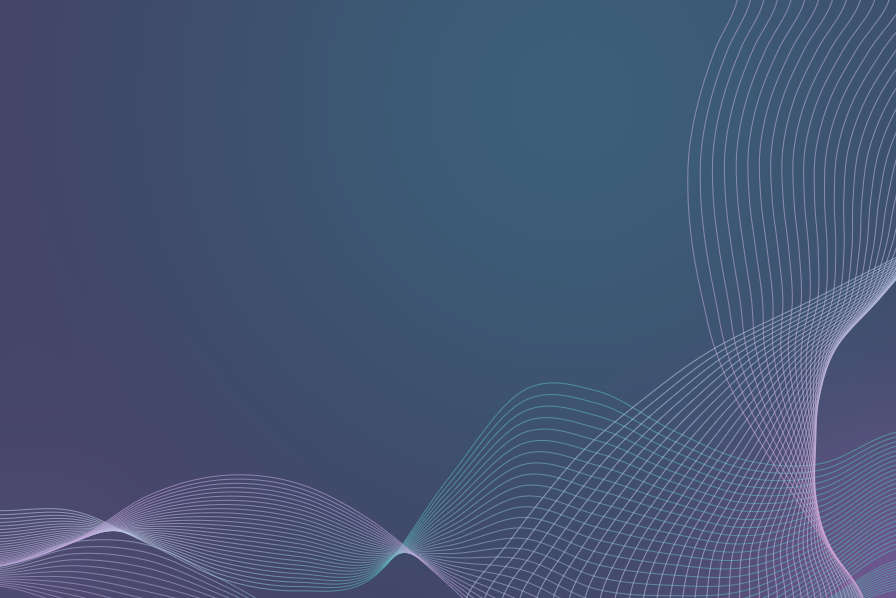
Reproduce this background procedurally as a Shadertoy shader.

```glsl
const int SPANS = 12;
const float ASPECT = 1.5;
const float LINE_WIDTH = 0.0017;

const vec3 TEAL = vec3(0.34, 0.72, 0.71);
const vec3 LILAC = vec3(0.75, 0.65, 0.86);
const vec3 PALE = vec3(0.72, 0.80, 0.88);
const vec3 PINK = vec3(0.84, 0.64, 0.84);

// Each knot holds the first edge, the last edge and the bulge between them.
const vec3 VEIL[13] = vec3[13](
    vec3(1.234, 2.344, -0.039), vec3(1.197, 2.191, -0.023), vec3(1.170, 2.027, 0.0),
    vec3(1.154, 1.855, 0.043), vec3(1.152, 1.688, 0.098), vec3(1.160, 1.527, 0.152),
    vec3(1.176, 1.363, 0.191), vec3(1.197, 1.195, 0.203), vec3(1.232, 1.078, 0.209),
    vec3(1.279, 0.980, 0.209), vec3(1.332, 0.908, 0.186), vec3(1.387, 0.844, 0.162),
    vec3(1.445, 0.781, 0.166));

const vec3 WAVE[13] = vec3[13](
    vec3(0.146, 0.053, -0.020), vec3(0.145, 0.096, -0.018), vec3(0.090, 0.172, -0.010),
    vec3(0.031, 0.205, 0.0), vec3(0.012, 0.191, 0.0), vec3(0.035, 0.127, -0.008),
    vec3(0.199, 0.023, -0.020), vec3(0.346, -0.094, 0.0), vec3(0.346, -0.172, 0.0),
    vec3(0.281, -0.152, 0.0), vec3(0.230, -0.094, -0.010), vec3(0.225, 0.0, -0.010),
    vec3(0.277, 0.082, 0.0));

const vec3 FOOT[13] = vec3[13](
    vec3(0.053, 0.020, 0.0), vec3(0.094, -0.016, 0.0), vec3(0.088, -0.055, 0.0),
    vec3(0.029, -0.065, 0.0), vec3(-0.035, -0.094, 0.0), vec3(-0.055, -0.100, 0.0),
    vec3(-0.055, -0.100, 0.0), vec3(-0.055, -0.100, 0.0), vec3(-0.055, -0.100, 0.0),
    vec3(-0.055, -0.100, 0.0), vec3(-0.055, -0.094, 0.0), vec3(-0.006, -0.035, 0.0),
    vec3(0.062, 0.014, 0.0));

// Catmull-Rom curve through evenly spaced knots, u in 0..1.
vec3 spline(vec3 knots[13], float u) {
    float s = clamp(u, 0.0, 1.0) * float(SPANS);
    int i = min(int(s), SPANS - 1);
    float f = s - float(i);
    vec3 a = knots[max(i - 1, 0)];
    vec3 b = knots[i];
    vec3 c = knots[i + 1];
    vec3 d = knots[min(i + 2, SPANS)];
    return b + 0.5 * f * (c - a + f * (2.0 * a - 5.0 * b + 4.0 * c - d
        + f * (3.0 * (b - c) + d - a)));
}

float strand(vec3 edges, float t) {
    return mix(edges.x, edges.y, t) + 4.0 * t * (1.0 - t) * edges.z;
}

float lineCoverage(float dist, float width, float pixel) {
    float reach = max(width, pixel);
    return width / reach * max(0.0, 1.0 - dist / reach);
}

// Draws a family of strands; along runs 0..1 over the given span.
vec3 ribbon(vec3 base, vec3 knots[13], float along, float across, float span,
            int count, vec3 firstColor, vec3 lastColor, float opacity, float pixel) {
    float h = along > 0.5 ? -0.002 : 0.002;
    vec3 edges = spline(knots, along);
    vec3 slopes = (spline(knots, along + h) - edges) / (h * span);
    for (int i = 0; i < count; i++) {
        float t = float(i) / float(count - 1);
        float slope = strand(slopes, t);
        float dist = abs(across - strand(edges, t)) / sqrt(1.0 + slope * slope);
        float alpha = opacity * lineCoverage(dist, LINE_WIDTH, pixel);
        base = mix(base, mix(firstColor, lastColor, t), alpha);
    }
    return base;
}

float glow(vec2 p, vec2 center, float radius) {
    vec2 q = (p - center) / radius;
    return exp(-dot(q, q));
}

vec3 backdrop(vec2 p) {
    float r = length(p - vec2(0.957, 0.834));
    vec3 color = mix(vec3(0.235, 0.37, 0.475), vec3(0.24, 0.31, 0.425),
                     smoothstep(0.0, 0.75, r));
    color = mix(color, vec3(0.265, 0.27, 0.405), smoothstep(0.5, 1.05, r));
    color = mix(color, vec3(0.35, 0.31, 0.48), 0.5 * glow(p, vec2(0.05, 0.0), 0.28));
    return mix(color, vec3(0.47, 0.36, 0.60), 0.8 * glow(p, vec2(1.52, 0.0), 0.30));
}

void mainImage(out vec4 fragColor, in vec2 fragCoord) {
    vec2 uv = fragCoord / iResolution.xy;
    vec2 p = uv * vec2(ASPECT, 1.0);
    float pixel = 1.0 / iResolution.y;
    vec3 color = backdrop(p);

    // Low waves, turning from pale to teal towards the right
    vec3 crest = mix(PALE, TEAL, smoothstep(0.25, 0.65, p.x));
    vec3 trough = mix(LILAC, TEAL, smoothstep(0.85, 1.3, p.x));
    color = ribbon(color, FOOT, uv.x, p.y, ASPECT, 12, crest, trough, 0.5, pixel);
    color = ribbon(color, WAVE, uv.x, p.y, ASPECT, 26, crest, trough, 0.6, pixel);

    // Tall veil sweeping down from the upper right
    vec3 veilEdge = mix(PINK, LILAC, smoothstep(0.1, 0.6, p.y));
    color = ribbon(color, VEIL, 1.0 - uv.y, p.x, 1.0, 44, veilEdge, PALE, 0.6, pixel);

    fragColor = vec4(color, 1.0);
}
```
